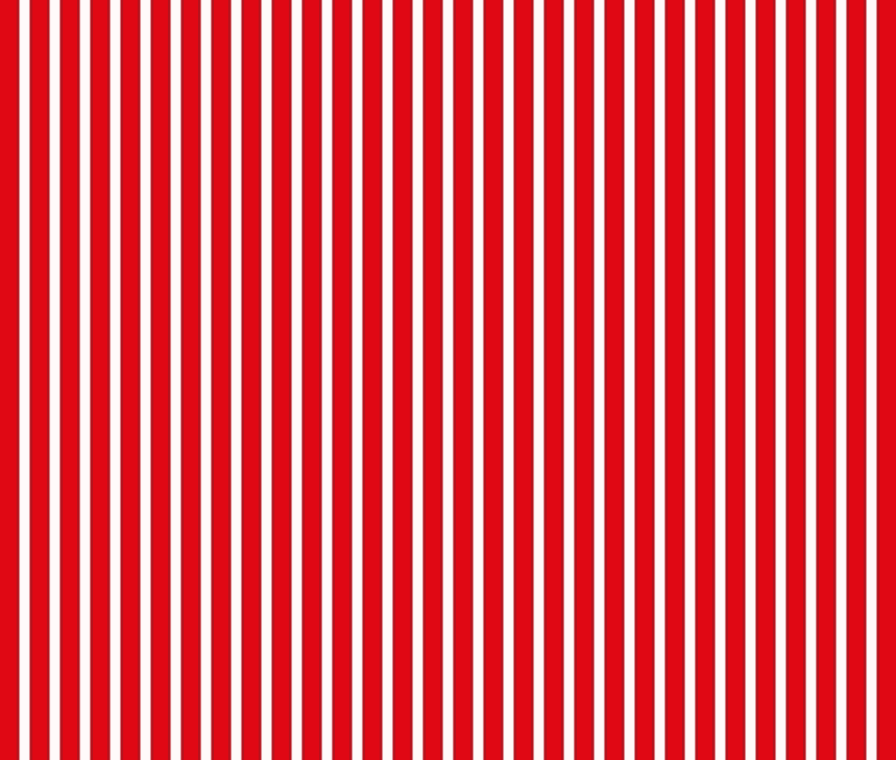
Write a Shadertoy shader that draws this pattern.

```glsl
// Vertical candy stripes: 29 white bands on red, symmetric about the centre.
// Each band is a folded distance to its axis, shaded white, then a soft edge,
// then a thin dark rim, then flat red.

const float STRIPE_COUNT = 29.0;
const float PERIOD = 0.03376;      // stripe spacing as a share of canvas width
const float WHITE_HALF = 0.17;     // half width of a white band, in periods
const float RIM_END = 0.262;       // where the dark rim gives way to red
const float EDGE_SOFTNESS = 0.085; // width of the white edge, in periods
const float RIM_SOFTNESS = 0.04;

const vec3 WHITE = vec3(1.0, 0.98, 0.98);
const vec3 RIM = vec3(0.71, 0.07, 0.11);
const vec3 RED = vec3(0.88, 0.03, 0.08);

// Distance to the nearest of count band axes, centred on zero.
float bandDistance(float x, float count) {
    float last = 0.5 * (count - 1.0);
    return abs(x - clamp(round(x), -last, last));
}

// Step at edge, blurred over width but never sharper than one pixel.
float softStep(float edge, float width, float pixel, float d) {
    float halfWidth = 0.5 * max(width, pixel);
    return smoothstep(edge - halfWidth, edge + halfWidth, d);
}

vec3 stripeColor(float d, float pixel) {
    vec3 base = mix(RIM, RED, softStep(RIM_END, RIM_SOFTNESS, pixel, d));
    return mix(WHITE, base, softStep(WHITE_HALF, EDGE_SOFTNESS, pixel, d));
}

void mainImage(out vec4 fragColor, in vec2 fragCoord) {
    float x = (fragCoord.x / iResolution.x - 0.5) / PERIOD;
    float pixel = 1.0 / (iResolution.x * PERIOD);
    fragColor = vec4(stripeColor(bandDistance(x, STRIPE_COUNT), pixel), 1.0);
}
```
